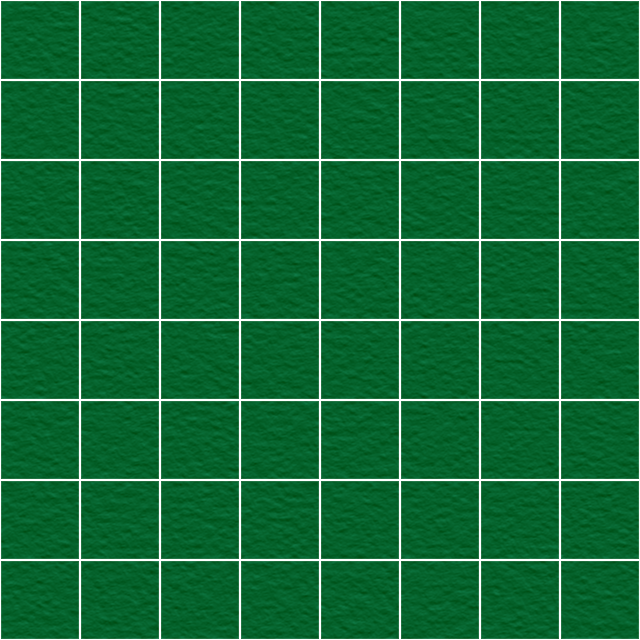
Reproduce this pattern procedurally as a three.js fragment shader.

```glsl
#define TILES 8.0
#define LINE_WIDTH 0.0035
#define LINE_COLOR vec3(1.0)
#define DARK_GREEN vec3(0.0, 0.34, 0.12)
#define LIGHT_GREEN vec3(0.03, 0.41, 0.20)
#define GRAIN_SCALE vec2(80.0, 125.0)
#define GRAIN_OCTAVES 3
#define LIGHT_OFFSET vec2(0.0006, 0.003)
#define RELIEF 1.6
#define BASE_TONE 0.6

varying vec2 vUv;

float hash(vec2 p) {
  vec3 q = fract(p.xyx * 0.1031);
  q += dot(q, q.yzx + 33.33);
  return fract((q.x + q.y) * q.z);
}

float valueNoise(vec2 p) {
  vec2 cell = floor(p);
  vec2 f = fract(p);
  f = f * f * (3.0 - 2.0 * f);
  float bottom = mix(hash(cell), hash(cell + vec2(1.0, 0.0)), f.x);
  float top = mix(hash(cell + vec2(0.0, 1.0)), hash(cell + vec2(1.0)), f.x);
  return mix(bottom, top, f.y);
}

// Height of the wrinkled surface, wider than tall
float grainHeight(vec2 uv) {
  mat2 turn = mat2(0.8, 0.6, -0.6, 0.8);
  vec2 p = uv * GRAIN_SCALE + 17.0;
  float height = 0.0;
  float gain = 1.0;
  for (int i = 0; i < GRAIN_OCTAVES; i++) {
    height += gain * valueNoise(p);
    p = turn * p * 1.9 + 41.3;
    gain *= 0.55;
  }
  return height;
}

// Coverage of the grid lines, centred on the tile borders
float gridLines(vec2 uv) {
  vec2 toLine = abs(fract(uv * TILES + 0.5) - 0.5) / TILES;
  vec2 pixel = max(fwidth(uv), vec2(1e-5));
  vec2 cover = clamp((0.5 * LINE_WIDTH - toLine) / pixel + 0.5, 0.0, 1.0);
  return max(cover.x, cover.y);
}

void main() {
  // Emboss: slope of the surface towards the light
  float slope = grainHeight(vUv) - grainHeight(vUv + LIGHT_OFFSET);
  vec3 color = mix(DARK_GREEN, LIGHT_GREEN, BASE_TONE + RELIEF * slope);

  color = mix(color, LINE_COLOR, gridLines(vUv));
  gl_FragColor = vec4(clamp(color, 0.0, 1.0), 1.0);
}
```
